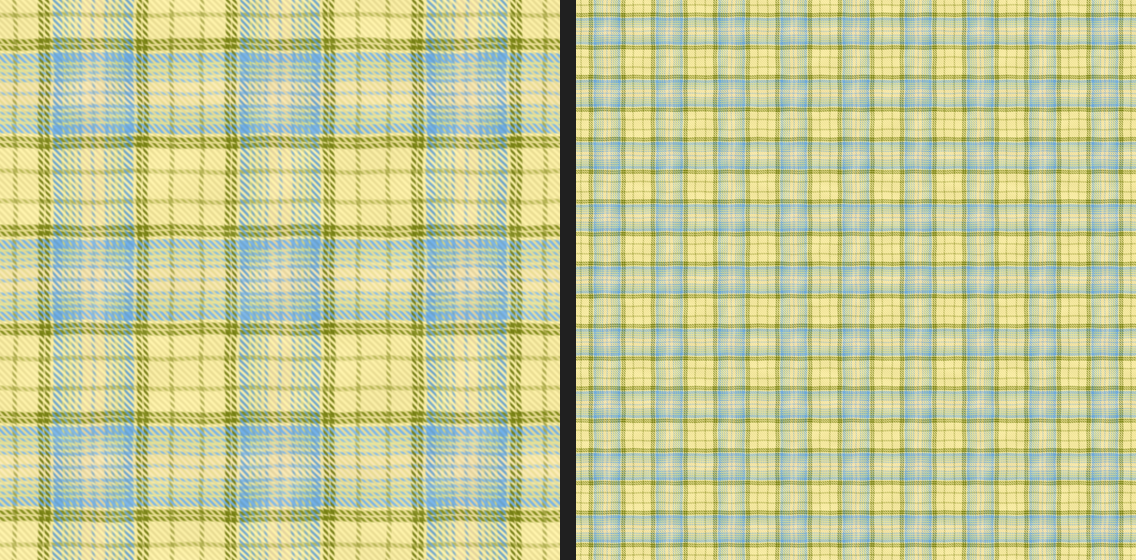
Left: one tile. Right: repeated 3 by 3.
This pattern is drawn by a Shadertoy shader. Its source:

```glsl
// Soft twill plaid: three setts across and down, each a graded blue band framed
// by twin olive bars, with pairs of thin olive lines on the cream ground between.
// One yarn profile colours warp and weft; a diagonal wave decides which shows.

const float TAU = 6.2831853;
const float SETTS = 3.0;          // repeats across the canvas
const float THREADS = 112.0;      // threads in one repeat
const float TWILL = 4.0;          // threads in one diagonal step

const vec3 CREAM = vec3(0.985, 0.940, 0.655);
const vec3 BLUSH = vec3(0.970, 0.905, 0.710);
const vec3 LIME  = vec3(0.840, 0.880, 0.580);
const vec3 BLUE  = vec3(0.425, 0.680, 0.930);
const vec3 OLIVE = vec3(0.495, 0.535, 0.090);
const vec3 MOSS  = vec3(0.690, 0.690, 0.300);

// Soft-edged stripe around a centre, all lengths in threads.
float stripe(float d, float centre, float halfWidth, float soft) {
    return 1.0 - smoothstep(halfWidth - soft, halfWidth + soft, abs(d - centre));
}

// Yarn colour at a thread coordinate; the sett mirrors about its middle.
vec3 yarn(float t, float soft) {
    float d = abs(mod(t, THREADS) - 0.5 * THREADS);

    // Blush ground turning lime towards the rim of the blue band
    vec3 ground = mix(BLUSH, LIME, smoothstep(3.0, 18.0, d));
    vec3 col = mix(CREAM, ground, stripe(d, 0.0, 24.0, soft));

    // Blue threads crowd together towards the rim
    float blue = stripe(d, 21.3, 2.8, soft);
    blue = max(blue, 0.80 * stripe(d, 16.0, 1.1, soft));
    blue = max(blue, 0.75 * stripe(d, 12.0, 1.0, soft));
    blue = max(blue, 0.85 * stripe(d, 8.0, 1.0, soft));
    blue = max(blue, 0.70 * stripe(d, 0.0, 1.0, soft));
    col = mix(col, BLUE, 0.95 * blue);

    // Twin olive frame with a paler core, then the thin line
    float bars = max(stripe(d, 27.6, 1.5, soft), stripe(d, 31.4, 1.5, soft));
    bars = max(bars, 0.35 * stripe(d, 29.5, 2.0, soft));
    col = mix(col, OLIVE, bars);
    return mix(col, MOSS, 0.9 * stripe(d, 47.0, 1.3, soft));
}

// Layered sines with whole frequencies, so the cloth wraps.
vec2 wobble(vec2 uv) {
    vec2 p = TAU * uv.yx;
    vec2 q = TAU * uv;
    return 0.35 * sin(4.0 * p + 2.0 * q + vec2(0.4, 2.1))
         + 0.20 * sin(9.0 * p - 3.0 * q + vec2(1.7, 4.3));
}

float mottle(vec2 uv) {
    vec2 p = TAU * uv;
    float n = sin(4.0 * p.x + 3.0 * p.y + 1.3 * sin(5.0 * p.y))
            + sin(7.0 * p.y - 5.0 * p.x + 1.6 * sin(3.0 * p.x));
    return 0.5 * n;
}

void mainImage(out vec4 fragColor, in vec2 fragCoord) {
    vec2 uv = fragCoord / iResolution.xy;
    float count = SETTS * THREADS;
    float pixel = count / min(iResolution.x, iResolution.y);
    float soft = max(0.9, 0.8 * pixel);
    vec2 t = uv * count + wobble(uv);

    // Diagonal over-and-under, fading when threads fall below a pixel
    float wave = cos(TAU * (t.x + t.y) / TWILL);
    float contrast = 0.86 * (1.0 - smoothstep(1.0, 2.5, pixel));
    float over = 0.5 + 0.5 * contrast * wave;

    // Warp lies slightly in shade, which ribs the plain areas
    vec3 warp = yarn(t.x, soft) * vec3(0.93, 0.92, 0.88);
    vec3 weft = yarn(t.y, soft) * 1.01;
    vec3 col = mix(weft, warp, over);

    // Gentle uneven fading
    float n = mottle(uv);
    col = mix(col, vec3(1.0, 0.97, 0.84), 0.08 * max(n, 0.0));
    col *= 1.0 + 0.012 * n;
    fragColor = vec4(clamp(col, 0.0, 1.0), 1.0);
}
```
